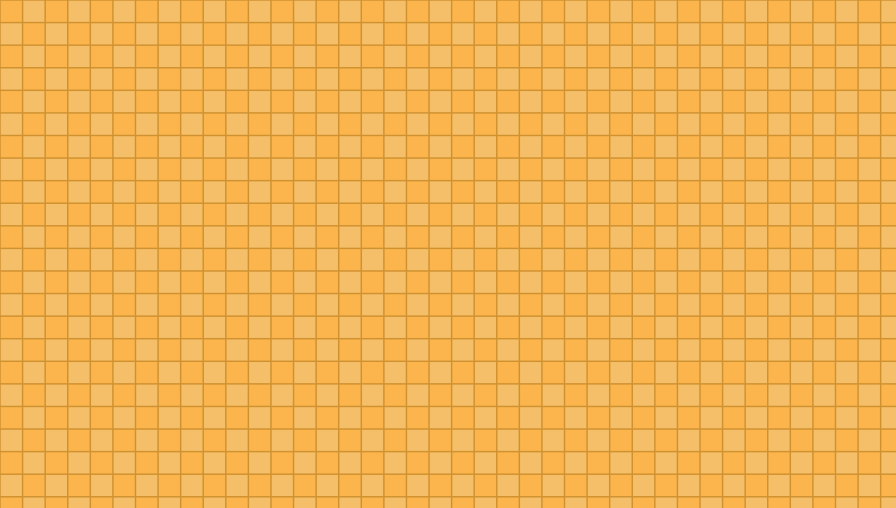
A Shadertoy shader for this pattern:

```glsl
const float CELLS_ACROSS = 39.68;
const float LINE_WIDTH = 0.065; // in cells

const vec3 ORANGE = vec3(0.985, 0.710, 0.298);
const vec3 CREAM = vec3(0.960, 0.750, 0.412);
const vec3 GROUT = vec3(0.815, 0.570, 0.190);

// Box-filtered share of a pixel covered by lines on whole numbers
vec2 lineCoverage(vec2 p, float width, float pixel) {
    vec2 d = abs(fract(p + 0.5) - 0.5);
    vec2 overlap = min(d + 0.5 * pixel, vec2(0.5 * width))
                 - max(d - 0.5 * pixel, vec2(-0.5 * width));
    return max(overlap, 0.0) / pixel;
}

// Smoothed checkerboard: 1 where column and row parity agree, else 0
float checker(vec2 p, float pixel) {
    vec2 edge = abs(mod(p + 0.5, 2.0) - 1.0) - 0.5;
    vec2 side = clamp(2.0 * edge / pixel, -1.0, 1.0);
    return 0.5 + 0.5 * side.x * side.y;
}

void mainImage(out vec4 fragColor, in vec2 fragCoord) {
    // Square cells counted from the top left corner
    float pixel = CELLS_ACROSS / iResolution.x;
    vec2 cell = vec2(fragCoord.x, iResolution.y - fragCoord.y) * pixel;

    // Two-tone squares under a thin grid
    vec3 color = mix(CREAM, ORANGE, checker(cell, pixel));
    vec2 line = lineCoverage(cell, LINE_WIDTH, pixel);
    float grid = 1.0 - (1.0 - line.x) * (1.0 - line.y);
    fragColor = vec4(mix(color, GROUT, grid), 1.0);
}
```
